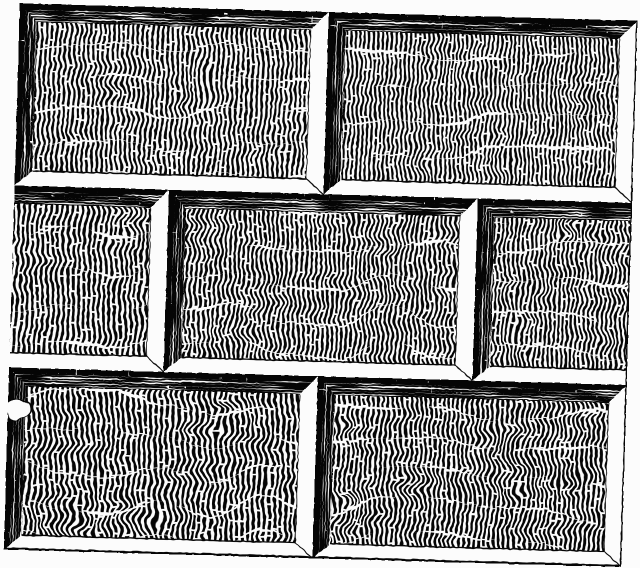
A Shadertoy shader for this pattern:

```glsl
// Engraved ashlar wall: three courses of bevelled blocks in running bond, slightly tilted.
// Shaded bevels are streaked black, lit ones stay blank, and each face is hatched with
// wavering vertical strokes bent and broken by value noise.

float hash(vec2 p) {
    return fract(sin(dot(p, vec2(127.1, 311.7))) * 43758.5453);
}

float noise(vec2 p) {
    vec2 i = floor(p), f = fract(p);
    f = f * f * (3.0 - 2.0 * f);
    return mix(mix(hash(i), hash(i + vec2(1, 0)), f.x),
               mix(hash(i + vec2(0, 1)), hash(i + vec2(1, 1)), f.x), f.y);
}

// Coverage of a shape from its signed distance, negative inside.
float cover(float d, float soft) {
    return clamp(0.5 - d / soft, 0.0, 1.0);
}

// Wavy vertical strokes with gaps on a block face.
float hatching(vec2 q, vec2 block, float soft) {
    float seed = hash(block + 3.7);
    float rough = 0.75 + 0.25 * block.y;
    vec2 s = q + block * vec2(413.0, 271.0);

    float bend = 7.0 * (noise(s / vec2(75.0, 15.0)) - 0.5)
               + 2.6 * (noise(s / vec2(17.0, 8.0)) - 0.5);
    float knot = smoothstep(0.55, 0.85, noise(s / 55.0 + 9.0));
    bend += knot * 9.0 * (noise(s / vec2(24.0, 13.0) + 31.0) - 0.5);
    float spacing = 5.6 + 0.35 * block.y + 0.5 * seed - (block.x > 0.5 ? 0.6 : 0.0);
    float x = (q.x + rough * bend) / spacing;
    float id = floor(x);
    float halfWidth = spacing * (0.2 + 0.012 * block.y + 0.09 * noise(s / vec2(5.0, 7.0)));
    float ink = cover(abs(fract(x) - 0.5) * spacing - halfWidth, soft);

    // Broken seams that wander across many strokes.
    float y = s.y + 34.0 * noise(vec2(s.x / 62.0, s.y / 140.0)) + 3.0 * hash(vec2(id, seed));
    float seam = abs(fract(y / 41.0) - 0.5) * 41.0;
    float open = 3.2 * noise(s / vec2(38.0, 30.0) + 17.0) - 1.0;
    ink *= 1.0 - cover(seam - open, soft);

    // Short lifts of the burin, different on each stroke.
    float lift = s.y / 19.0 + hash(vec2(id, block.y + 5.0));
    float chance = step(0.68, hash(vec2(id + 40.0 * seed, floor(lift))));
    ink *= 1.0 - chance * cover(abs(fract(lift) - 0.5) * 19.0 - 1.1, soft);
    return ink;
}

// Black bevel with fine pale streaks; q.x runs along it, q.y away from the outer edge.
float shadedBevel(vec2 q, float seed, float soft) {
    float t = q.y / 3.2 + 0.5 * noise(vec2(q.x / 60.0, seed));
    float streak = abs(fract(t) - 0.5) * 3.2;
    float width = 1.7 * noise(vec2(q.x / 24.0 + seed * 50.0, floor(t) * 7.3)) - 0.55;
    width -= 1.5 * (1.0 - smoothstep(3.0, 9.0, q.y));
    float nick = noise(vec2(q.x / 3.0, q.y / 6.0) + seed * 90.0);
    return (1.0 - cover(streak - width, soft)) * (1.0 - smoothstep(0.93, 0.98, nick));
}

float wallInk(vec2 p, float soft) {
    vec2 size = vec2(370.5, 218.5);
    vec2 worn = p + 1.3 * vec2(noise(p / 4.0), noise(p / 4.0 + 50.0)) - 0.65;
    vec2 wall = inverse(mat2(370.5, 10.5, -6.5, 218.5)) * (worn - vec2(24.0, 4.0));

    // Outer edge: thin on the lit right side, heavier below.
    vec2 toEnd = (vec2(2.0, 3.0) - wall) * size;
    if (min(wall.x, wall.y) < 0.0 || min(toEnd.x, toEnd.y) < 0.0) return 0.0;
    float ink = max(cover(toEnd.x - 1.6, soft), cover(toEnd.y - 2.6, soft));

    // Alternate courses shift by half a block.
    float course = floor(wall.y);
    float across = wall.x + 0.5 * mod(course, 2.0);
    vec2 block = vec2(floor(across), course);
    vec2 q = vec2(fract(across), fract(wall.y)) * size;
    vec2 r = size - q;

    // Mitred frame: left and top are shaded, right and bottom are lit.
    vec2 dark = q / vec2(21.0, 22.0);
    vec2 lit = r / vec2(21.0, 18.0);
    float darkEdge = min(dark.x, dark.y), litEdge = min(lit.x, lit.y);
    float seed = hash(block);
    if (min(darkEdge, litEdge) > 1.0) {
        ink = max(ink, hatching(q, block, soft));
    } else if (darkEdge < litEdge) {
        vec2 along = dark.x < dark.y ? q.yx : q;
        ink = max(ink, shadedBevel(along, seed + step(dark.x, dark.y), soft));
    } else {
        ink = max(ink, cover(abs(lit.x - lit.y) * 14.0 - 0.7, soft));
    }

    // Fine rules where the lit bevels meet the face.
    if (min(dark.x, lit.x) > 1.0) ink = max(ink, cover(abs(r.y - 18.0) - 0.9, soft));
    if (min(dark.y, lit.y) > 1.0) ink = max(ink, cover(abs(r.x - 21.0) - 0.5, soft));

    // Chip knocked out of the lower left bevel.
    float chip = length((p - vec2(22.0, 490.0)) / vec2(1.1, 1.0)) - 8.0 - 8.0 * noise(p / 9.0);
    ink = max(ink, cover(abs(chip - 1.0) - 0.8, soft));
    return ink * (1.0 - cover(chip, soft));
}

void mainImage(out vec4 fragColor, in vec2 fragCoord) {
    // The canvas is 768 units wide, measured down from the top left.
    float unit = 768.0 / iResolution.x;
    float ink = 0.0;
    for (int i = 0; i < 4; i++) {
        vec2 c = fragCoord + vec2(i % 2, i / 2) * 0.5 - 0.25;
        ink += wallInk(vec2(c.x, iResolution.y - c.y) * unit, unit * 0.6) / 4.0;
    }
    fragColor = vec4(vec3(mix(0.99, 0.02, ink)), 1.0);
}
```
